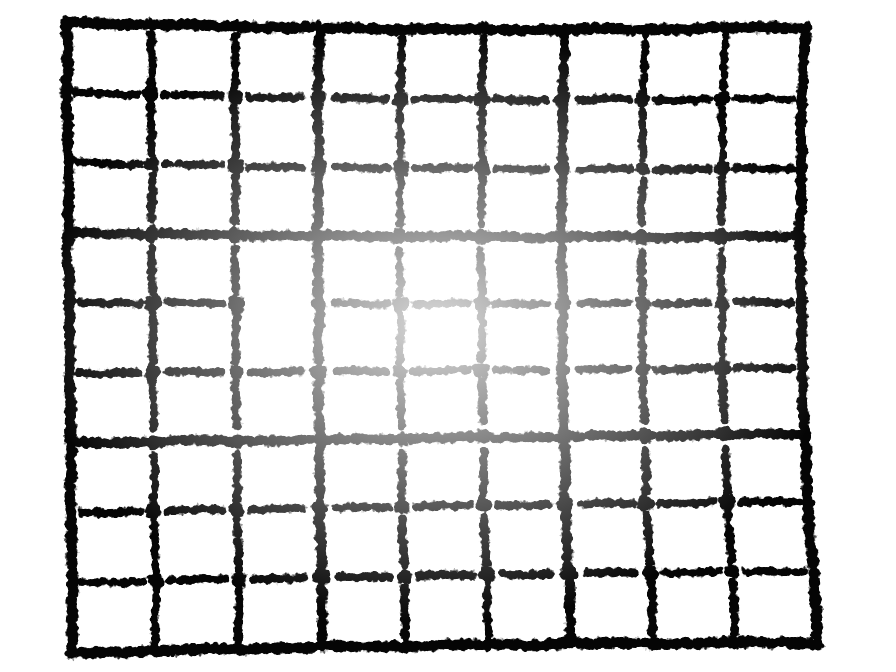
This pattern is drawn by a Shadertoy shader. Its source:

```glsl
// A hand-drawn nine by nine grid: solid frame and third lines, dashed lines between.
// Bowed grid coordinates feed capsule distances, cellular noise frays the ink,
// and an elliptical fade lightens it towards the middle.

const float CELLS = 9.0;
const vec2 CELL_SIZE = vec2(0.122, 0.1025);

float hash(vec2 p) {
    return fract(sin(dot(p, vec2(127.1, 311.7))) * 43758.5);
}

// Distance to the nearest scattered point
float cellular(vec2 p) {
    vec2 base = floor(p);
    float nearest = 2.0;
    for (int y = -1; y <= 1; y++)
    for (int x = -1; x <= 1; x++) {
        vec2 cell = base + vec2(x, y);
        vec2 point = cell + vec2(hash(cell), hash(cell + 57.0));
        nearest = min(nearest, length(p - point));
    }
    return nearest;
}

// Canvas position to grid units, counted from the top left corner of the frame
vec2 gridCoord(vec2 p) {
    p.y = 1.0 - p.y;
    float s = (p.x - 0.1) / 1.11;
    float t = (p.y - 0.035) / 0.93;
    float left = 0.099 + 0.009 * t;
    float right = 1.198 + 0.021 * t - 0.0625 * t * (1.0 - t);
    float top = 0.033 + 0.007 * s + 0.028 * s * (1.0 - s);
    float bottom = 0.972 - 0.0156 * s - 0.0156 * s * (1.0 - s);
    vec2 uv = vec2((p.x - left) / (right - left), (p.y - top) / (bottom - top));
    uv.x -= 0.0095 * sin(3.1416 * uv.x) * (1.0 - 0.8 * t * t);
    uv.y -= 0.0075 * s * sin(6.2832 * uv.y);
    return uv * CELLS;
}

bool isFrame(float index) { return index < 0.5 || index > CELLS - 0.5; }
bool isThird(float index) { return mod(index + 0.5, 3.0) < 1.0; }

// Distance to the nearest line; g.x runs across the lines and g.y along them.
// gaps: dash clearance at the frame, at third lines and at minor lines
float inkLine(vec2 g, vec2 size, vec3 gaps, float seed) {
    float index = clamp(round(g.x), 0.0, CELLS);
    float crossing = clamp(round(g.y), 0.0, CELLS);
    float across = (g.x - index) * size.x;
    float along = min(abs(g.y - crossing), min(g.y, CELLS - g.y)) * size.y;
    float vary = hash(vec2(index + seed, floor(g.y))) - 0.5;

    float halfWidth = isFrame(index) ? 0.0078 : 0.0073;
    float clearance = 0.0;
    if (!isThird(index)) {
        halfWidth = 0.0059 + 0.0008 * vary;
        float gap = isFrame(crossing) ? gaps.x : isThird(crossing) ? gaps.y : gaps.z;
        clearance = gap + halfWidth + 0.003 * vary;
    }
    return length(vec2(across, max(clearance - along, 0.0))) - halfWidth;
}

void mainImage(out vec4 fragColor, in vec2 fragCoord) {
    vec2 p = fragCoord / iResolution.y;

    // Slow wobble of the pen
    vec2 wobble = sin(p.yx * 31.0 + vec2(0.5, 2.1)) + 0.6 * sin(p.yx * 73.0 + p * 9.0);
    vec2 g = gridCoord(p + 0.0009 * wobble);

    // Lines, with one horizontal dash left out
    float columns = inkLine(g, CELL_SIZE, vec3(0.006, 0.015, 0.008), 3.0);
    float rows = inkLine(g.yx, CELL_SIZE.yx, vec3(0.008, 0.0195, 0.0145), 41.0);
    if (round(g.y) == 4.0 && floor(g.x) == 2.0) rows = 1.0;

    // Ink blobs at the crossings
    vec2 node = clamp(round(g), 0.0, CELLS);
    bool onFrame = isFrame(node.x) || isFrame(node.y);
    float blobRadius = onFrame ? 0.009 : 0.0108 + 0.002 * hash(node);
    float blob = length((g - node) * CELL_SIZE) - blobRadius;

    // Frayed edge
    float ink = min(min(columns, rows), blob);
    ink += 0.006 * (cellular(p * 85.0) - 0.45) + 0.0025 * (cellular(p * 190.0) - 0.45);

    // Ink fades from black at the rim to light grey near the middle
    float fade = length((p - vec2(0.648, 0.514)) * vec2(0.75, 1.0));
    vec3 inkColor = vec3(clamp(0.86 - 1.9 * fade, 0.02, 0.86));

    float edge = 0.8 / iResolution.y;
    float coverage = 1.0 - smoothstep(-edge, edge, ink);
    fragColor = vec4(mix(vec3(1.0), inkColor, coverage), 1.0);
}
```
